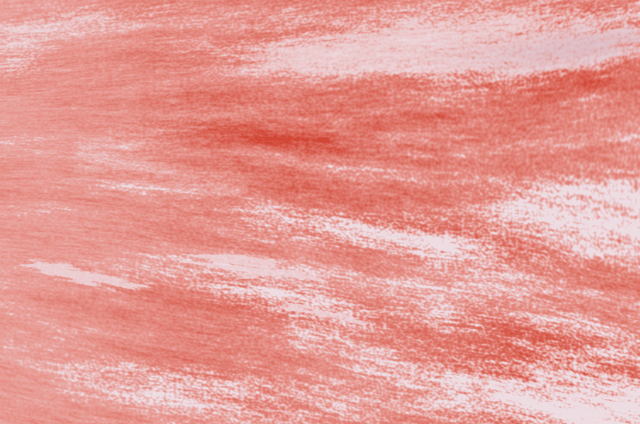
Give the GLSL for this texture, as a Shadertoy shader.

```glsl
// Dry-brushed coral paint over a pale ground: a fanning flow field bends
// stretched gradient noise into bristle streaks, and soft patches, grain
// and ragged daubs decide where the white shows through.

vec2 gradientAt(ivec2 cell) {
    uint h = uint(cell.x) * 1597334677u ^ uint(cell.y) * 3812015801u;
    h = (h ^ (h >> 15)) * 2246822519u;
    h = (h ^ (h >> 13)) * 3266489917u;
    float angle = float((h ^ (h >> 16)) & 65535u) * 6.28318 / 65536.0;
    return vec2(cos(angle), sin(angle));
}

// Gradient noise, roughly -1 to 1
float noise(vec2 p) {
    ivec2 c = ivec2(floor(p));
    vec2 f = fract(p);
    vec2 u = f * f * f * (f * (f * 6.0 - 15.0) + 10.0);
    float a = dot(gradientAt(c), f);
    float b = dot(gradientAt(c + ivec2(1, 0)), f - vec2(1, 0));
    float d = dot(gradientAt(c + ivec2(0, 1)), f - vec2(0, 1));
    float e = dot(gradientAt(c + ivec2(1, 1)), f - vec2(1, 1));
    return 1.4 * mix(mix(a, b, u.x), mix(d, e, u.x), u.y);
}

// Brush coordinates: strokes fall to the right below, rise to the right above
vec2 flow(vec2 p) {
    float slope = mix(0.17, -0.10, smoothstep(0.3, 1.0, p.y));
    return vec2(p.x, p.y + (p.x - 0.75) * slope + 0.012 * noise(p * 3.0));
}

float streaks(vec2 q) {
    float sum = 0.0, amp = 0.5;
    vec2 scale = vec2(1.3, 10.0);
    for (int i = 0; i < 5; i++) {
        sum += amp * noise(q * scale + float(i) * 17.3);
        scale *= vec2(2.1, 1.95);
        amp *= 0.76;
    }
    return sum;
}

// Squared distance to a patch (centre, half size) lying along the flow
float patchDistance(vec2 q, vec4 area) {
    vec2 d = (q - flow(area.xy)) / area.zw;
    return dot(d, d);
}

// Tone -1 is deep red, 0 salmon, 1 pale ground
vec3 paint(float tone) {
    vec3 salmon = vec3(0.91, 0.60, 0.57);
    vec3 shade = mix(salmon, vec3(0.84, 0.34, 0.28), clamp(-tone, 0.0, 1.25));
    return mix(shade, vec3(0.93, 0.84, 0.86), clamp(tone, 0.0, 1.1));
}

void mainImage(out vec4 fragColor, in vec2 fragCoord) {
    vec2 p = fragCoord / iResolution.y;
    vec2 q = flow(p);

    float streak = streaks(q);
    float drift = noise(q * vec2(1.2, 5.0) + 63.7);
    float hairs = noise(q * vec2(16.0, 130.0) + 40.0);
    float grain = 0.75 * noise(q * vec2(125.0, 165.0)) + 0.5 * noise(q * vec2(60.0, 100.0) + 9.0);

    // Coral body, pinker and calmer on the left, with dense red strokes
    const vec4 reds[4] = vec4[4](
        vec4(1.42, 0.81, 0.24, 0.035), vec4(0.80, 0.66, 0.34, 0.07),
        vec4(1.46, 0.95, 0.12, 0.035), vec4(1.25, 0.22, 0.20, 0.025));
    float red = 0.0;
    for (int i = 0; i < 4; i++) red += exp(-patchDistance(q, reds[i]));
    float left = smoothstep(0.75, 0.0, p.x);
    float calm = 1.0 - 0.45 * left;
    float tone = -0.17 + 0.25 * left + calm * (0.85 * streak + 0.3 * drift)
               + 0.18 * hairs + 0.42 * grain * calm - red * (0.5 - 0.5 * streak);

    // Pale chevron where the fan of strokes begins
    float reach = p.x - 0.16;
    float arm = abs(abs(p.y - 0.635 + 0.03 * streak) - 0.23 * reach) / 0.028;
    float chevron = exp(-arm * arm) * smoothstep(0.0, 0.04, reach) * smoothstep(0.6, 0.1, reach);
    tone += chevron * (0.4 + 0.5 * streak + 0.2 * grain);

    // Dry-brushed white: a soft veil that thins out through streaks and grain
    const vec4 dry[9] = vec4[9](
        vec4(1.34, 0.07, 0.36, 0.16), vec4(1.44, 0.49, 0.30, 0.055),
        vec4(0.46, 0.09, 0.28, 0.055), vec4(0.85, 0.90, 0.48, 0.07),
        vec4(1.25, 0.88, 0.32, 0.075), vec4(0.20, 0.96, 0.24, 0.028),
        vec4(0.04, 0.85, 0.08, 0.06), vec4(0.66, 0.29, 0.26, 0.055),
        vec4(1.00, 0.44, 0.42, 0.05));
    float field = 0.0;
    for (int i = 0; i < 9; i++) field += exp(-patchDistance(q, dry[i]));
    float corner = exp(-patchDistance(q, dry[0]));
    float cover = min(field, 1.0) * 0.95 + 0.35 * corner + 1.2 * streak + 0.2 * drift
                + 0.6 * grain + 0.25 * hairs - 0.6 - 0.4 * red - 0.1 * left;
    float white = smoothstep(-0.45, 0.75, cover);
    float upper = smoothstep(0.55, 0.85, p.y);
    float ground = mix(1.05, 0.68, upper) + 0.3 * streak + 0.15 * hairs + 0.2 * grain;
    tone = mix(tone, ground, white);

    // Clean daubs with ragged, bristled ends
    const vec4 daubs[3] = vec4[3](
        vec4(0.21, 0.35, 0.14, 0.030), vec4(0.59, 0.37, 0.15, 0.026),
        vec4(0.76, 0.26, 0.12, 0.012));
    float rag = 1.1 * noise(q * vec2(6.0, 60.0)) + 0.8 * noise(q * vec2(18.0, 120.0)) + 0.3 * grain;
    for (int i = 0; i < 3; i++) {
        float body = 1.0 - patchDistance(q, daubs[i]) + rag;
        tone = mix(tone, 0.9 + 0.12 * grain, 0.92 * smoothstep(-0.05, 0.75, body));
    }

    // Faint violet cast at the upper right
    vec3 color = paint(tone);
    float violet = exp(-patchDistance(q, vec4(1.38, 0.89, 0.25, 0.035)));
    color = mix(color, vec3(0.78, 0.62, 0.68), 0.35 * violet * white);
    fragColor = vec4(color, 1.0);
}
```
